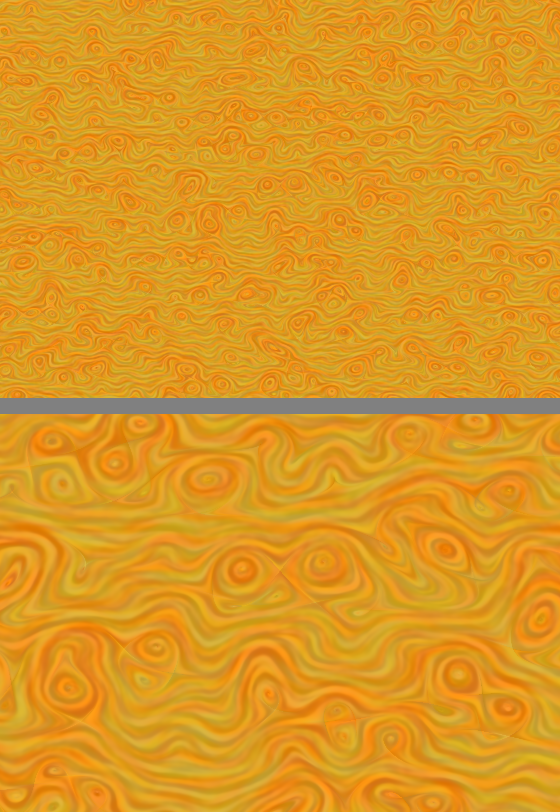
Top: the whole. Bottom: its middle third, enlarged.
A Shadertoy shader for this pattern:

```glsl
const vec3 GOLD = vec3(0.868, 0.605, 0.132);
const vec3 LIGHT_SHIFT = vec3(0.046, 0.040, 0.020);
const vec3 ORANGE_SHIFT = vec3(0.026, -0.036, -0.022);
const vec3 GREY_SHIFT = vec3(-0.012, 0.000, 0.042);

vec2 randomDirection(vec2 cell) {
    float angle = 6.28318 * fract(sin(dot(cell, vec2(127.1, 311.7))) * 43758.5);
    return vec2(cos(angle), sin(angle));
}

float gradientNoise(vec2 p) {
    vec2 cell = floor(p);
    vec2 f = p - cell;
    vec2 blend = f * f * f * (f * (f * 6.0 - 15.0) + 10.0);
    vec2 e = vec2(1.0, 0.0);
    float a = dot(randomDirection(cell), f);
    float b = dot(randomDirection(cell + e.xy), f - e.xy);
    float c = dot(randomDirection(cell + e.yx), f - e.yx);
    float d = dot(randomDirection(cell + e.xx), f - e.xx);
    return mix(mix(a, b, blend.x), mix(c, d, blend.x), blend.y);
}

// Scattered round hills: slope in xy, height in z
vec3 curlHills(vec2 q) {
    vec2 cell = floor(q);
    vec3 hills = vec3(0.0);
    for (int y = -1; y <= 1; y++) {
        for (int x = -1; x <= 1; x++) {
            vec2 id = cell + vec2(x, y);
            vec2 offset = q - id - 0.5 - 0.3 * randomDirection(id);
            float size = 0.75 + 0.4 * randomDirection(id + 53.0).x;
            float height = size * exp(-4.0 * dot(offset, offset));
            hills += height * vec3(-8.0 * offset, 1.0);
        }
    }
    return hills;
}

// Direction along the contours of the hills, which lie on a falling slope
// so that the strokes arch over every curl
vec2 flowDirection(vec2 p, vec2 frequency, float drift) {
    vec2 slope = curlHills(p * frequency).xy - vec2(0.0, drift);
    slope *= frequency;
    return vec2(slope.y, -slope.x) / (length(slope) + 1.5);
}

// Three independent grains: lightness, hue and greyness
vec3 grain(vec2 p, float frequency) {
    vec2 q = p * frequency;
    return vec3(gradientNoise(q),
                gradientNoise(q * 0.6 + 37.3),
                gradientNoise(q * 0.8 + 71.7));
}

// Smear the grain both ways along the flow into curved bristle strokes
vec3 brushStrokes(vec2 p, vec2 curlFrequency, float drift, float grainFrequency) {
    const int STEPS = 8;
    float stride = 0.0023;
    vec3 sum = grain(p, grainFrequency);
    float total = 1.0;
    for (int side = -1; side <= 1; side += 2) {
        vec2 q = p;
        for (int i = 1; i <= STEPS; i++) {
            q += float(side) * stride * flowDirection(q, curlFrequency, drift);
            float weight = 1.0 - 0.6 * float(i) / float(STEPS);
            sum += weight * grain(q, grainFrequency);
            total += weight;
        }
    }
    return sum / total;
}

void mainImage(out vec4 fragColor, in vec2 fragCoord) {
    vec2 p = fragCoord / iResolution.y + 1.0;
    vec2 curlFrequency = vec2(17.0, 22.0);

    // Some regions flow more evenly than others
    float drift = 0.8 + 0.6 * gradientNoise(p * 5.0);
    vec3 strokes = brushStrokes(p, curlFrequency, drift, 155.0);
    strokes = 1.6 * tanh(strokes * vec3(7.5, 6.0, 7.0));

    // Curl centres are warmer and rougher than the olive streams
    float core = smoothstep(0.35, 0.95, curlHills(p * curlFrequency).z);
    float light = strokes.x * mix(0.85, 1.2, core);
    float warmth = strokes.y + 1.5 * core - 0.5;

    vec3 color = GOLD + light * LIGHT_SHIFT + warmth * ORANGE_SHIFT
               + strokes.z * GREY_SHIFT;
    fragColor = vec4(clamp(color, 0.0, 1.0), 1.0);
}
```
